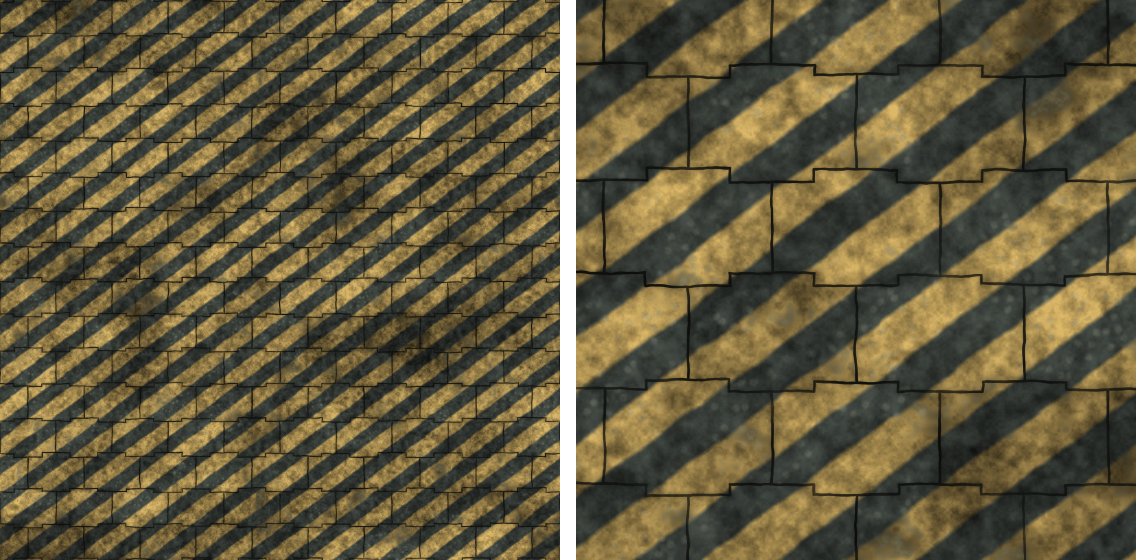
Left, the full canvas; right, a detail of the centre.
Give the GLSL for this texture, as a WebGL 2 fragment shader.

```glsl
#version 300 es
// Worn diagonal hazard stripes across staggered, notched paving blocks.
precision highp float;
uniform vec2 u_resolution;
out vec4 fragColor;

const vec2 BLOCKS = vec2(10.0, 16.0);   // blocks across and up
const vec2 STRIPES = vec2(12.0, 16.0);  // stripes crossed along each side
const float NOTCH = 0.048;              // seam step, as a share of block height
const float JOINT = 0.0007;             // half width of a joint
const vec3 OCHRE = vec3(0.575, 0.480, 0.270);
const vec3 SLATE = vec3(0.186, 0.205, 0.188);
const vec3 RUST = vec3(0.41, 0.34, 0.19);
const vec3 DUST = vec3(0.41, 0.42, 0.37);

float hash(vec2 p) {
  vec3 q = fract(p.xyx * vec3(0.1031, 0.1030, 0.0973));
  q += dot(q, q.yzx + 33.33);
  return fract((q.x + q.y) * q.z);
}

// Smooth value noise that wraps after 'cells' cells.
float valueNoise(vec2 uv, float cells, float seed) {
  vec2 p = uv * cells, i = floor(p), f = fract(p);
  f = f * f * (3.0 - 2.0 * f);
  vec2 a = mod(i, cells) + seed, b = mod(i + 1.0, cells) + seed;
  return mix(mix(hash(a), hash(vec2(b.x, a.y)), f.x),
             mix(hash(vec2(a.x, b.y)), hash(b), f.x), f.y);
}

// Layered noise, centred on zero.
float layers(vec2 uv, float cells, float seed) {
  float sum = 0.0, gain = 0.5;
  for (int i = 0; i < 4; i++) {
    sum += gain * (valueNoise(uv, cells, seed) - 0.5);
    cells *= 2.0;
    gain *= 0.6;
    seed += 17.0;
  }
  return sum;
}

// Distance to the nearest scattered point, wrapping after 'cells' cells.
float cellular(vec2 uv, float cells, float seed) {
  vec2 p = uv * cells, i = floor(p);
  float nearest = 2.0;
  for (int n = 0; n < 9; n++) {
    vec2 c = i + vec2(n % 3, n / 3) - 1.0;
    vec2 id = mod(c, cells) + seed;
    nearest = min(nearest, distance(p, c + vec2(hash(id), hash(id + 41.0))));
  }
  return nearest;
}

// Height of a stepped seam over one half-block segment.
float seamOffset(float segment, float seam) {
  float side = mod(segment + seam, 2.0) < 0.5 ? -1.0 : 1.0;
  vec2 id = mod(vec2(segment, seam), vec2(2.0 * BLOCKS.x, BLOCKS.y));
  return side * NOTCH + 0.045 * (hash(id + 7.0) - 0.5);
}

// Returns distance to the nearest joint in x, wrapped block id in yz.
vec3 blockLayout(vec2 uv) {
  vec2 p = uv * BLOCKS;
  float seam = floor(p.y + 0.5), y = p.y - seam;
  float halves = p.x * 2.0;
  float level = seamOffset(floor(halves + 0.5), seam);
  float d = abs(y - level) / BLOCKS.y;

  // Short riser joining two seam levels.
  float edge = floor(halves) + 0.5;
  float left = seamOffset(edge - 0.5, seam), right = seamOffset(edge + 0.5, seam);
  float beyond = max(0.0, max(min(left, right) - y, y - max(left, right)));
  d = min(d, length(vec2((halves - edge) / (2.0 * BLOCKS.x), beyond / BLOCKS.y)));

  // Upright joints, shifted by half a block on every other row.
  float row = seam - (y < level ? 1.0 : 0.0);
  float x = p.x - (mod(row, 2.0) < 0.5 ? 0.5 : 0.0);
  d = min(d, abs(fract(x + 0.5) - 0.5) / BLOCKS.x);
  return vec3(d, mod(vec2(floor(x), row), BLOCKS));
}

// Soft-edged diagonal band: 1 on paint, 0 between.
float stripe(vec2 uv, float shift, float blur) {
  float phase = uv.y * STRIPES.y - uv.x * STRIPES.x + shift;
  float fromCentre = abs(fract(phase + 0.5) - 0.5);
  return 1.0 - smoothstep(0.262 - blur, 0.262 + blur, fromCentre);
}

void main() {
  vec2 uv = gl_FragCoord.xy / u_resolution;
  float pixel = 1.0 / min(u_resolution.x, u_resolution.y);
  vec2 wobble = vec2(layers(uv, 48.0, 3.0), layers(uv, 48.0, 90.0)) * 0.0028;
  vec3 block = blockLayout(uv + wobble);
  float tone = hash(block.yz + 23.0) - 0.5;

  float stains = layers(uv, 8.0, 11.0);
  float mottle = layers(uv, 28.0, 57.0);
  float grain = layers(uv, 128.0, 131.0);

  // Paint, with grime and pale scuffs.
  float shift = 0.83 + 0.03 * (hash(block.yz + 61.0) - 0.5) + 0.06 * mottle;
  float paint = stripe(uv + wobble, shift, 0.03 + 10.0 * pixel);
  float wear = smoothstep(0.16, 0.36, mottle + 0.5 * grain - 0.4 * stains);
  vec3 ochre = mix(OCHRE, RUST, smoothstep(0.0, 0.5, mottle - stains));
  vec3 colour = mix(SLATE, ochre, paint * (1.0 - 0.5 * wear));
  float chips = 1.0 - smoothstep(0.08, 0.30, cellular(uv, 90.0, 5.0));
  colour = mix(colour, DUST, 0.28 * chips * smoothstep(-0.02, 0.25, stains + mottle));

  // Uneven light over blocks, stains and grit.
  float light = 1.02 + 0.20 * tone + 0.76 * stains + 0.45 * mottle + 0.98 * grain;
  colour *= clamp(light, 0.35, 1.5);

  // Joints and the dirt gathered along them.
  float depth = 0.78 + 0.8 * layers(uv, 20.0, 77.0);
  float line = 1.0 - smoothstep(JOINT - 0.5 * pixel, JOINT + 0.8 * pixel, block.x);
  colour *= 1.0 - 0.22 * exp(-block.x / 0.003);
  colour = mix(colour, vec3(0.05, 0.055, 0.045), line * clamp(depth, 0.0, 1.0));
  fragColor = vec4(clamp(colour, 0.0, 1.0), 1.0);
}
```
